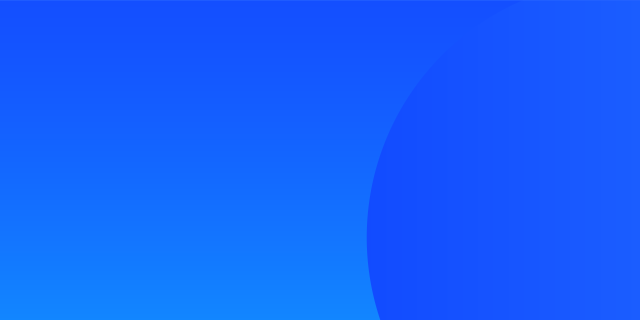
Give the GLSL for this background, as a Shadertoy shader.

```glsl
// Blue vertical gradient with a large deep-blue disc rising at the right.

#define SKY_TOP     vec3(0.080, 0.310, 1.0)
#define SKY_BOTTOM  vec3(0.070, 0.525, 1.0)
#define SKY_CURVE   1.25
#define DISC_LEFT   vec3(0.070, 0.295, 1.0)
#define DISC_RIGHT  vec3(0.105, 0.365, 1.0)
#define DISC_CENTER vec2(1.953, 0.258)
#define DISC_RADIUS 0.807
#define RIM_COLOR   vec3(0.160, 0.400, 1.0)
#define RIM_HEIGHT  0.0026

// Antialiased coverage of a shape from its signed distance
float coverage(float dist, float pixel) {
    return clamp(0.5 - dist / pixel, 0.0, 1.0);
}

void mainImage(out vec4 fragColor, in vec2 fragCoord) {
    // Canvas heights, with the horizontal layout kept at a 2:1 aspect
    vec2 p = fragCoord / iResolution.y;
    float aspect = iResolution.x / iResolution.y;
    p.x *= 2.0 / aspect;
    float pixel = 1.0 / iResolution.y;

    // Backdrop brightens towards the bottom
    float depth = pow(clamp(1.0 - p.y, 0.0, 1.0), SKY_CURVE);
    vec3 color = mix(SKY_TOP, SKY_BOTTOM, depth);

    // Disc brightens from its left edge to the canvas edge
    float discLeft = DISC_CENTER.x - DISC_RADIUS;
    float across = clamp((p.x - discLeft) / (2.0 - discLeft), 0.0, 1.0);
    vec3 discColor = mix(DISC_LEFT, DISC_RIGHT, across);
    float discDist = length(p - DISC_CENTER) - DISC_RADIUS;
    color = mix(color, discColor, coverage(discDist, pixel));

    // Faint light line along the top
    float rim = coverage(1.0 - RIM_HEIGHT - p.y, pixel);
    color = mix(color, RIM_COLOR, 0.6 * rim);

    fragColor = vec4(color, 1.0);
}
```
